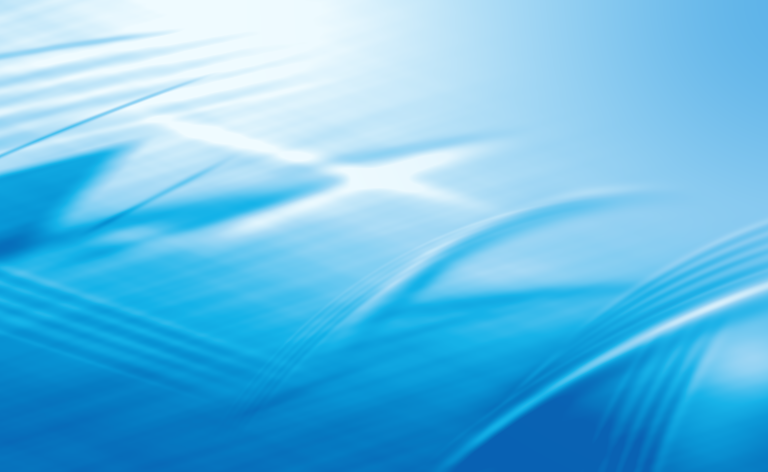
A Shadertoy shader for this background:

```glsl
// Soft blue abstract: a pale sky-like gradient crossed by silky curved light streaks.

const vec2 CANVAS = vec2(1.63, 1.0);
const vec3 CORNER_BLUE = vec3(0.36, 0.70, 0.91);

float hash(float n) { return fract(sin(n * 91.35) * 4375.5); }

vec2 gradientAt(vec2 cell) {
    float a = 6.2832 * fract(sin(dot(cell, vec2(127.1, 311.7))) * 4375.5);
    return vec2(cos(a), sin(a));
}

float gradientNoise(vec2 p) {
    vec2 i = floor(p), f = fract(p), e = vec2(1.0, 0.0);
    vec2 w = f * f * f * (f * (f * 6.0 - 15.0) + 10.0);
    float low = mix(dot(gradientAt(i), f), dot(gradientAt(i + e), f - e), w.x);
    float high = mix(dot(gradientAt(i + e.yx), f - e.yx), dot(gradientAt(i + 1.0), f - 1.0), w.x);
    return mix(low, high, w.y);
}

// Noise drawn out into brushed fibres along one direction
float fibres(vec2 p, float angle, vec2 frequency) {
    vec2 d = vec2(cos(angle), sin(angle));
    vec2 q = vec2(dot(p, d), dot(p, vec2(-d.y, d.x))) * frequency;
    return gradientNoise(q) + 0.5 * gradientNoise(q * vec2(1.3, 2.7) + 7.0);
}

// Position along a bowed chord (x) and signed distance from it (y)
vec2 arcSpace(vec2 p, vec4 ends, float bend) {
    vec2 chord = ends.zw - ends.xy, r = p - ends.xy;
    float len = length(chord);
    vec2 d = chord / len;
    float u = dot(r, d) / len;
    float slope = 4.0 * bend * (1.0 - 2.0 * u) / len;
    float offset = dot(r, vec2(-d.y, d.x)) - 4.0 * bend * u * (1.0 - u);
    return vec2(u, offset / sqrt(1.0 + slope * slope));
}

float stroke(vec2 p, vec4 ends, float bend, float width) {
    vec2 q = arcSpace(p, ends, bend);
    float fade = smoothstep(0.0, 0.25, q.x) * (1.0 - smoothstep(0.65, 1.0, q.x));
    return fade * exp(-q.y * q.y / (width * width));
}

// Light and dark strands spread between two bounding arcs
float fan(vec2 p, vec4 first, vec4 last, vec2 bends, float width) {
    float sum = 0.0;
    for (int i = 0; i < 9; i++) {
        float n = float(i), k = n / 8.0;
        float weight = (mod(n, 2.0) < 0.5 ? 1.0 : -1.0) * mix(0.5, 1.0, hash(n + 3.0));
        sum += weight * stroke(p, mix(first, last, k), mix(bends.x, bends.y, k), width * mix(0.6, 1.4, hash(n)));
    }
    return sum;
}

float glow(vec2 p, vec2 centre, vec2 radius) {
    vec2 q = (p - centre) / radius;
    return exp(-dot(q, q));
}

// Tone from deep blue (0) to near white (1)
vec3 palette(float tone) {
    vec3 stops[7] = vec3[7](vec3(0.03, 0.38, 0.70), vec3(0.02, 0.48, 0.76), vec3(0.03, 0.59, 0.84),
        vec3(0.08, 0.70, 0.91), vec3(0.39, 0.78, 0.94), vec3(0.64, 0.85, 0.96), vec3(0.94, 0.985, 1.0));
    float x = clamp(tone, 0.0, 0.999) * 6.0;
    int i = int(x);
    return mix(stops[i], stops[i + 1], fract(x));
}

float baseTone(vec2 p) {
    float height = p.y - 0.1 * (1.0 - smoothstep(0.0, 0.8, p.x));
    float tone = 0.1 + 0.75 * smoothstep(-0.05, 0.58, height);
    tone += 0.16 * glow(p, vec2(0.44, 1.0), vec2(0.42, 0.28));
    return tone + 0.04 * glow(p, vec2(0.8, 0.85), vec2(0.4, 0.3));
}

float leftStreaks(vec2 p) {
    // Dark pointed wedge
    float wedge = (1.0 - smoothstep(-0.012, 0.012, p.y - 0.63 - 0.24 * p.x))
        * (1.0 - smoothstep(-0.07, 0.03, p.x - p.y + 0.4)) * smoothstep(0.38, 0.56, p.y);
    float tone = -0.46 * wedge - 0.1 * glow(p, vec2(0.35, 0.46), vec2(0.28, 0.08));
    // Broad rising bands
    tone -= 0.32 * stroke(p, vec4(-0.3, 0.40, 0.80, 0.63), 0.01, 0.026);
    tone -= 0.20 * stroke(p, vec4(0.05, 0.42, 0.85, 0.65), 0.0, 0.016);
    tone -= 0.12 * stroke(p, vec4(0.55, 0.63, 1.15, 0.73), 0.0, 0.014);
    tone += 0.16 * stroke(p, vec4(0.35, 0.44, 1.15, 0.73), 0.02, 0.025);
    tone += 0.25 * glow(p, vec2(0.29, 0.50), vec2(0.09, 0.025));
    tone += 0.13 * stroke(p, vec4(0.2, 0.78, 1.15, 0.53), 0.0, 0.018);
    // Fine lines, rising and falling
    tone -= 0.25 * stroke(p, vec4(-0.2, 0.58, 0.5, 0.86), 0.01, 0.004);
    tone -= 0.16 * stroke(p, vec4(-0.2, 0.84, 0.45, 0.94), 0.01, 0.007);
    tone -= 0.18 * stroke(p, vec4(0.15, 0.49, 0.52, 0.68), 0.0, 0.006);
    tone += 0.09 * fan(p, vec4(-0.25, 0.38, 0.5, 0.13), vec4(-0.25, 0.52, 0.75, 0.18), vec2(0.0), 0.009);
    return tone + 0.08 * fan(p, vec4(-0.25, 0.62, 0.8, 0.85), vec4(-0.25, 0.80, 0.7, 0.98), vec2(0.0), 0.012);
}

float middleHooks(vec2 p) {
    vec4 outer = vec4(0.42, 0.03, 1.38, 0.59), inner = vec4(0.67, 0.23, 1.50, 0.60);
    float tone = 0.07 * fan(p, outer, outer + vec4(0.06, 0.0, 0.06, -0.01), vec2(0.152, 0.145), 0.006);
    tone += 0.12 * stroke(p, inner, 0.122, 0.012) - 0.15 * stroke(p, inner + vec4(0.03, -0.02, 0.03, -0.02), 0.12, 0.02);
    tone -= 0.13 * stroke(p, vec4(0.83, 0.33, 1.33, 0.58), 0.075, 0.022);
    // Returning lower sides of the hooks
    tone -= 0.18 * stroke(p, vec4(0.75, 0.32, 1.45, 0.40), 0.01, 0.018);
    tone += 0.10 * glow(p, vec2(1.08, 0.42), vec2(0.16, 0.035));
    tone -= 0.08 * stroke(p, vec4(0.62, 0.22, 1.25, 0.36), 0.02, 0.012);
    return tone - 0.08 * stroke(p, vec4(0.40, 0.06, 1.1, 0.32), 0.025, 0.012);
}

float rightSwoosh(vec2 p) {
    vec4 lower = vec4(0.85, -0.07, 1.9, 0.47), upper = vec4(0.98, 0.02, 1.9, 0.60);
    float below = 1.0 - smoothstep(-0.02, 0.01, arcSpace(p, lower, 0.08).y);
    float inside = -0.25 * glow(p, vec2(1.21, 0.06), vec2(0.18, 0.12)) + 0.38 * glow(p, vec2(1.60, 0.23), vec2(0.14, 0.08));
    inside += 0.18 * glow(p, vec2(1.5, 0.08), vec2(0.13, 0.12));
    inside += 0.15 * fan(p, vec4(1.20, -0.12, 1.44, 0.36), vec4(1.36, -0.12, 1.58, 0.36), vec2(0.03), 0.014);
    float tone = below * inside - 0.16 * stroke(p, mix(lower, upper, 0.4), 0.095, 0.05);
    tone += 0.13 * fan(p, lower + vec4(0.0, 0.04, 0.0, 0.03), upper, vec2(0.08, 0.115), 0.008);
    return tone + 0.42 * stroke(p, lower, 0.08, 0.013) - 0.15 * stroke(p, lower - vec4(0.0, 0.04, 0.0, 0.04), 0.08, 0.02);
}

void mainImage(out vec4 fragColor, in vec2 fragCoord) {
    vec2 p = fragCoord / iResolution.xy * CANVAS;
    float tone = baseTone(p) + leftStreaks(p) + middleHooks(p) + rightSwoosh(p);

    // Brushed texture, calm toward the upper right
    float texture1 = fibres(p, 0.30, vec2(2.2, 24.0)) + 0.5 * fibres(p, -0.38, vec2(2.0, 20.0));
    tone += 0.07 * texture1 * (1.0 - smoothstep(0.6, 1.5, 0.6 * p.x + 0.8 * p.y));

    float corner = glow(p, vec2(1.72, 1.0), vec2(0.52, 0.50));
    fragColor = vec4(mix(palette(tone), CORNER_BLUE, corner), 1.0);
}
```
